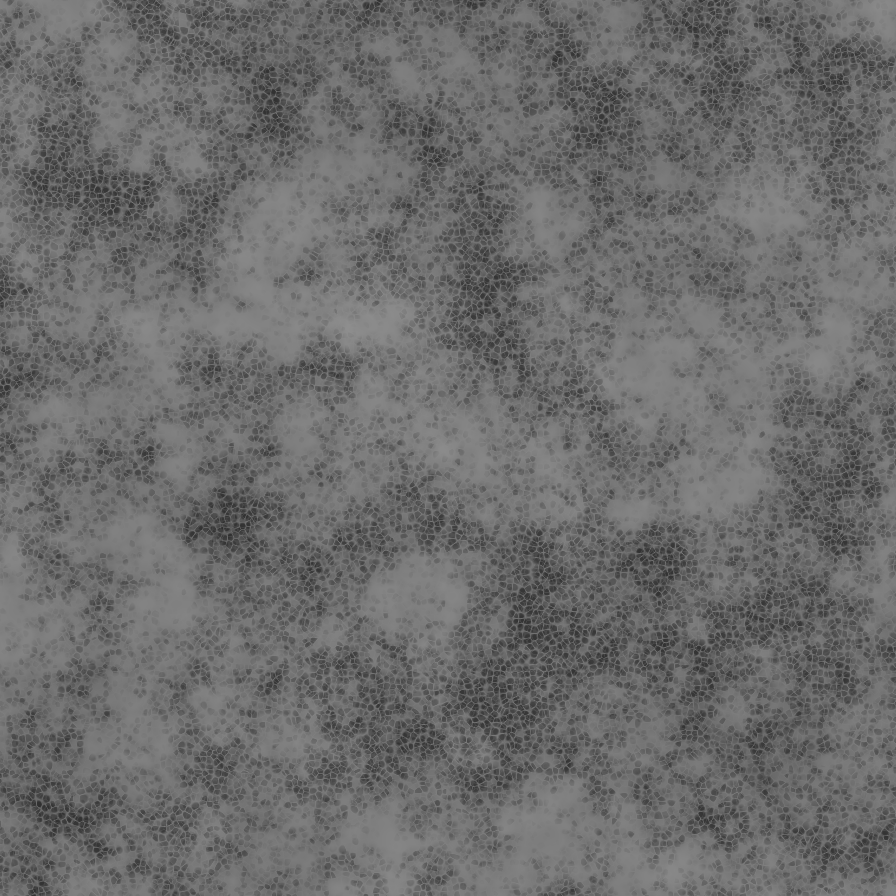
Reproduce this texture procedurally as a Shadertoy shader.

```glsl
// Mottled grey stone: fractal clouds set the light and dark patches.
// Two layers of small round Voronoi grains overlap where the clouds are dense;
// each grain has its own threshold, so dark specks also stray into pale areas.

vec2 hash2(vec2 p) {
    vec3 q = fract(p.xyx * vec3(0.1031, 0.1030, 0.0973));
    q += dot(q, q.yzx + 33.33);
    return fract((q.xx + q.yz) * q.zy);
}

float valueNoise(vec2 p) {
    vec2 cell = floor(p);
    vec2 f = fract(p);
    f = f * f * (3.0 - 2.0 * f);
    float bottom = mix(hash2(cell).x, hash2(cell + vec2(1, 0)).x, f.x);
    float top = mix(hash2(cell + vec2(0, 1)).x, hash2(cell + vec2(1, 1)).x, f.x);
    return mix(bottom, top, f.y);
}

// Normalised fractal noise, turned at every octave to hide the lattice
float clouds(vec2 p) {
    float sum = 0.0, total = 0.0, weight = 1.0;
    for (int i = 0; i < 5; i++) {
        sum += weight * valueNoise(p);
        total += weight;
        weight *= 0.86;
        p = mat2(1.6, 1.2, -1.2, 1.6) * p + 17.3;
    }
    return sum / total;
}

// x: distance to the centre, y: gap to the second nearest, z: random tone
vec3 grains(vec2 p) {
    vec2 cell = floor(p);
    vec2 f = fract(p);
    float first = 9.0, second = 9.0, tone = 0.0;
    for (int y = -1; y <= 1; y++)
    for (int x = -1; x <= 1; x++) {
        vec2 g = vec2(x, y);
        float d = length(g + 0.05 + 0.9 * hash2(cell + g + 40.0) - f);
        if (d < first) {
            second = first;
            first = d;
            tone = hash2(cell + g + 211.0).y;
        } else {
            second = min(second, d);
        }
    }
    return vec3(first, second - first, tone);
}

// Darkness of one layer of grains
float grainShade(vec3 grain, float density) {
    float body = smoothstep(0.0, 0.26, grain.y) * (1.0 - smoothstep(0.38, 0.72, grain.x));
    float strength = smoothstep(grain.z - 0.4, grain.z + 0.4, density);
    return body * strength * (0.06 + 0.08 * density);
}

void mainImage(out vec4 fragColor, in vec2 fragCoord) {
    vec2 uv = fragCoord / iResolution.y;

    // Patches and an independent pale haze
    float density = clamp(0.5 + 2.6 * (clouds(uv * 7.0 + 23.6) - 0.5), 0.0, 1.0);
    float haze = clouds(uv * 4.0 + 57.4) - 0.5;
    float grey = 0.507 - 0.085 * density + 0.15 * haze;

    // Overlapping grains, slightly bent so that their shapes vary
    vec2 bend = vec2(valueNoise(uv * 70.0), valueNoise(uv * 70.0 + 91.0));
    vec3 upper = grains(uv * 138.0 + 0.5 * bend);
    vec3 lower = grains(mat2(0.8, 0.6, -0.6, 0.8) * uv * 160.0 + 300.0);
    grey -= grainShade(upper, density) + 0.5 * grainShade(lower, density);

    // Pale seams between the upper grains
    grey += 0.025 * density * (1.0 - smoothstep(0.0, 0.2, upper.y));

    fragColor = vec4(vec3(grey), 1.0);
}
```
